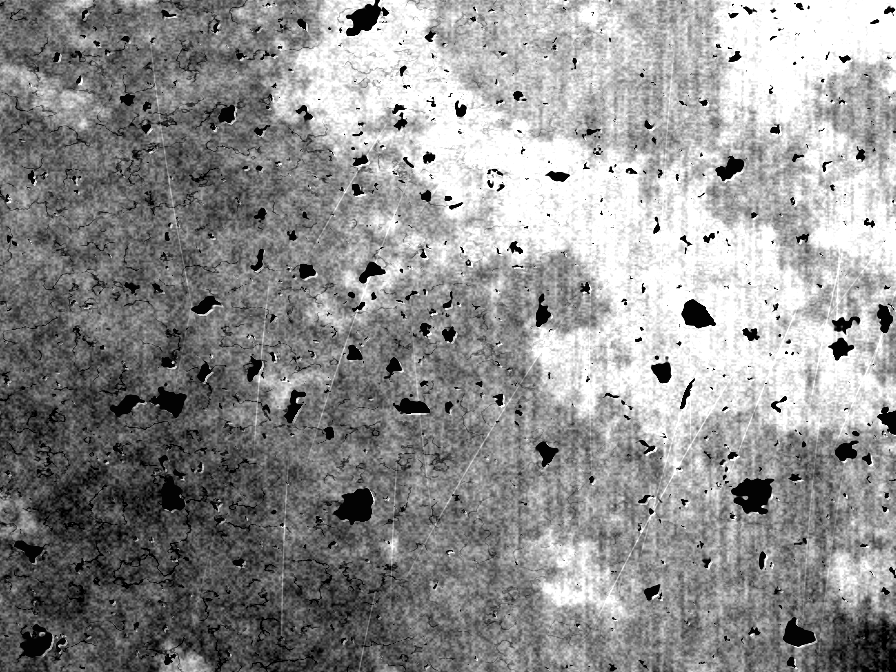
Write a Shadertoy shader that draws this texture.

```glsl
// Weathered black and white metal: blotchy worn paint with grain, cracks, chips and scratches.

float hash(vec2 p) {
    return fract(sin(dot(p, vec2(127.1, 311.7))) * 43758.5453);
}

float noise(vec2 p) {
    vec2 cell = floor(p), f = fract(p);
    f = f * f * (3.0 - 2.0 * f);
    float low = mix(hash(cell), hash(cell + vec2(1, 0)), f.x);
    float high = mix(hash(cell + vec2(0, 1)), hash(cell + vec2(1, 1)), f.x);
    return mix(low, high, f.y);
}

float fbm(vec2 p) {
    float sum = 0.0, amp = 0.5;
    for (int i = 0; i < 5; i++) {
        sum += amp * noise(p);
        p = mat2(1.6, 1.2, -1.2, 1.6) * p + 7.3;
        amp *= 0.5;
    }
    return sum / 0.97;
}

// Distance to ragged spots scattered on a jittered grid; most are small
float chipDistance(vec2 p, float scale, float density, vec2 radii, float seed) {
    vec2 q = p * scale + seed;
    vec2 warp = vec2(noise(q * 3.5), noise(q * 3.5 + 31.0)) - 0.5;
    warp += 0.5 * (vec2(noise(q * 9.0), noise(q * 9.0 + 57.0)) - 0.5);
    q += warp * 0.38;
    vec2 cell = floor(q);
    float nearest = 1.0;
    for (int j = -1; j <= 1; j++) {
        for (int i = -1; i <= 1; i++) {
            vec2 id = cell + vec2(i, j);
            if (hash(id + seed) > density) continue;
            vec2 center = id + 0.2 + 0.6 * vec2(hash(id + 3.1), hash(id + 8.7));
            float size = hash(id + 15.3);
            float radius = mix(radii.x, radii.y, size * size * size);
            vec2 stretch = vec2(0.8 + 0.5 * hash(id + 21.9), 1.1);
            nearest = min(nearest, length((q - center) * stretch) - radius);
        }
    }
    return nearest / scale;
}

// Coverage of large chips, small chips and pits
float chipMask(vec2 p, float soft) {
    float cluster = smoothstep(0.25, 0.75, noise(p * 3.5 + 4.0));
    float d = chipDistance(p, 14.0, 0.08 + 0.34 * cluster, vec2(0.07, 0.40), 11.0);
    d = min(d, chipDistance(p, 29.0, 0.12 + 0.20 * cluster, vec2(0.06, 0.26), 47.0));
    d = min(d, chipDistance(p, 52.0, 0.16, vec2(0.03, 0.20), 83.0));
    return 1.0 - smoothstep(-soft, soft, d);
}

// Thin straight marks, mostly upright and leaning right
float scratches(vec2 p, float soft) {
    float sum = 0.0;
    for (int i = 0; i < 26; i++) {
        vec2 id = vec2(i, 5);
        vec2 start = vec2(0.25 + 1.1 * hash(id), 0.75 * hash(id + 2.0));
        float angle = 1.75 - 0.85 * hash(id + 4.0);
        vec2 dir = vec2(cos(angle), sin(angle));
        vec2 q = p - start;
        float along = dot(q, dir);
        float across = abs(q.x * dir.y - q.y * dir.x - 0.12 * along * along);
        float reach = 0.08 + 0.22 * hash(id + 6.0);
        float fade = smoothstep(reach, 0.4 * reach, abs(along));
        float line = 1.0 - smoothstep(0.0, 0.0008 + soft, across);
        sum += line * fade * (0.3 + 0.7 * hash(id + 9.0));
    }
    return min(sum, 1.0);
}

// Broad light: dark at lower left, pale at right, a dark lower right corner
float broadTone(vec2 p) {
    float tone = 0.27 + 0.20 * p.y + 0.27 * smoothstep(0.40, 1.05, p.x + 0.2 * p.y);
    tone -= 0.55 * smoothstep(0.22, 0.0, length(p - vec2(1.36, 0.0)));
    return tone + 0.35 * (fbm(p * 4.0 + 13.0) - 0.5);
}

// Bare white patches, densest on a falling diagonal band and at the right
float whitePatches(vec2 p) {
    float offset = p.x - 0.5 - 1.35 * (0.95 - p.y);
    float bias = 0.16 * exp(-offset * offset * 28.0);
    bias += 0.11 * smoothstep(0.55, 1.1, p.x) + 0.14 * smoothstep(0.82, 1.0, p.y);
    float field = fbm(p * 7.0 + 2.0) + 0.32 * (fbm(p * 48.0) - 0.5);
    return smoothstep(0.56, 0.74, field + bias - 0.06);
}

void mainImage(out vec4 fragColor, in vec2 fragCoord) {
    vec2 p = fragCoord / iResolution.y;
    float soft = 0.7 / iResolution.y;
    float rightSide = smoothstep(0.5, 1.0, p.x);

    // Paint and bare patches
    float tone = broadTone(p) + 0.36 * whitePatches(p);

    // Mottling, grain and upright brushing
    tone += 0.42 * (fbm(p * 34.0 + 5.0) - 0.5);
    tone += 0.24 * (noise(p * 190.0) - 0.5) + 0.26 * (noise(p * 370.0 + 9.0) - 0.5);
    float brushing = noise(p * vec2(190.0, 16.0)) - 0.5;
    tone += 0.24 * rightSide * brushing;

    // Broken cracks on the dark side
    float crackField = abs(fbm(p * vec2(24.0, 34.0) + 19.0) - 0.5);
    float crack = smoothstep(0.028, 0.004, crackField) * smoothstep(0.35, 0.65, noise(p * 45.0));
    tone -= 0.30 * crack * (1.0 - 0.7 * rightSide);

    // Scratches, then chips with a lit lower right rim
    tone += 0.26 * scratches(p, soft);
    float chips = chipMask(p, soft);
    float rim = max(chipMask(p + vec2(-0.0028, 0.0025), soft) - chips, 0.0);
    tone += 0.40 * rim * smoothstep(0.35, 0.65, noise(p * 70.0 + 3.0));
    tone = mix(tone, 0.01, chips);

    fragColor = vec4(vec3(clamp(tone, 0.0, 1.0)), 1.0);
}
```
